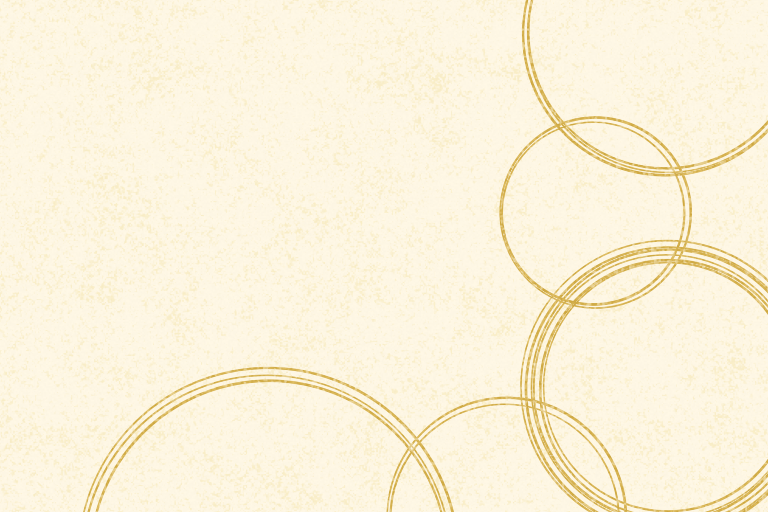
Give the GLSL for this background, as a WebGL 1 fragment shader.

```glsl
precision highp float;
// Cream paper with fine mottled grain, crossed by groups of thin gold rings.
// Each group is a loop of slightly off-centre circles; value noise
// supplies the paper fibres and the worn, foil-like texture of the lines.

uniform vec2 u_resolution;

float hash(vec2 p) {
    vec3 q = fract(vec3(p.xyx) * 0.1031);
    q += dot(q, q.yzx + 33.33);
    return fract((q.x + q.y) * q.z);
}

float noise(vec2 p) {
    vec2 cell = floor(p);
    vec2 f = fract(p);
    f = f * f * (3.0 - 2.0 * f);
    return mix(mix(hash(cell), hash(cell + vec2(1.0, 0.0)), f.x),
               mix(hash(cell + vec2(0.0, 1.0)), hash(cell + 1.0), f.x), f.y);
}

// Coverage of several concentric lines between two radii.
float ringGroup(vec2 p, vec2 center, float outer, float inner, float count, float turn) {
    float pixel = 1.0 / u_resolution.y;
    float cover = 0.0;
    for (int i = 0; i < 6; i++) {
        float k = float(i);
        if (k >= count) break;
        float angle = turn + 2.4 * k;
        vec2 drift = 0.0025 * vec2(cos(angle), sin(angle));
        float radius = mix(outer, inner, k / (count - 1.0));
        vec2 q = p - center - drift;
        float halfWidth = 0.0021 + 0.0006 * sin(atan(q.y, q.x) + angle);
        float d = abs(length(q) - radius) - halfWidth;
        cover = max(cover, 1.0 - smoothstep(-0.6 * pixel, 0.6 * pixel, d));
    }
    return cover;
}

void main() {
    // Height spans 0 to 1, width spans 0 to 1.5.
    vec2 p = gl_FragCoord.xy / u_resolution * vec2(1.5, 1.0);

    // Paper: soft blotches modulate a fine yellow speckle.
    float blotch = 0.6 * noise(p * 14.0) + 0.4 * noise(p * 37.0 + 9.0);
    float grain = 0.55 * noise(p * 330.0) + 0.45 * noise(p * 150.0 + 31.0);
    float speckle = smoothstep(0.48, 0.95, grain + 0.35 * (blotch - 0.5));
    vec3 color = mix(vec3(0.995, 0.967, 0.895), vec3(0.975, 0.93, 0.78), speckle);
    color += 0.012 * (noise(p * 340.0 + 70.0) - 0.5);

    // Gold rings along the right and lower edges.
    float gold = ringGroup(p, vec2(1.301, 0.936), 0.277, 0.267, 3.0, 3.6);
    gold = max(gold, ringGroup(p, vec2(1.161, 0.583), 0.186, 0.178, 2.0, 0.6));
    gold = max(gold, ringGroup(p, vec2(1.305, 0.242), 0.286, 0.243, 6.0, 2.2));
    gold = max(gold, ringGroup(p, vec2(0.523, -0.092), 0.371, 0.349, 3.0, 1.2));
    gold = max(gold, ringGroup(p, vec2(0.988, -0.012), 0.233, 0.223, 2.0, 1.0));

    // Worn foil: uneven opacity and tone along each line.
    float foil = noise(p * 260.0 + 17.0);
    vec3 goldColor = mix(vec3(0.80, 0.65, 0.24), vec3(0.88, 0.75, 0.40), foil);
    float wear = mix(0.6, 1.0, smoothstep(0.15, 0.5, noise(p * 190.0 + 53.0)));
    color = mix(color, goldColor, gold * wear);

    gl_FragColor = vec4(color, 1.0);
}
```
